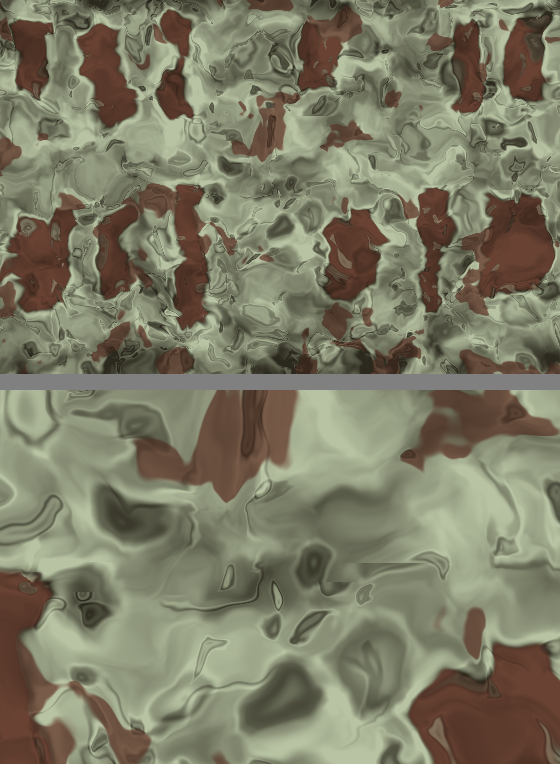
Top: the whole. Bottom: its middle third, enlarged.
Write a WebGL 1 fragment shader that draws this texture.

```glsl
precision highp float;
// Weathered plaster wall with two rows of worn red-brown blocks.
// Doubly warped noise gives the swirling stain, scattered ringed pebbles
// give the eyes, and rounded boxes in jittered cells give the blocks.
uniform vec2 u_resolution;

float hash(vec2 p) {
  return fract(sin(dot(p, vec2(127.1, 311.7))) * 43758.5453);
}

float noise(vec2 p) {
  vec2 i = floor(p), f = fract(p);
  f = f * f * f * (f * (f * 6.0 - 15.0) + 10.0);
  return mix(mix(hash(i), hash(i + vec2(1.0, 0.0)), f.x),
             mix(hash(i + vec2(0.0, 1.0)), hash(i + vec2(1.0)), f.x), f.y);
}

float fbm(vec2 p) {
  float sum = 0.0, amp = 0.54;
  for (int i = 0; i < 3; i++) {
    sum += amp * noise(p);
    p = mat2(1.6, 1.2, -1.2, 1.6) * p + 7.3;
    amp *= 0.5;
  }
  return sum / 0.945;
}

vec2 warp(vec2 p, float scale, float amount) {
  vec2 q = p * scale;
  return p + amount * (vec2(fbm(q + 3.1), fbm(q + 41.7)) - 0.5);
}

// Signed distance to one row of upright blocks, one per cell.
float blockRow(vec2 p, float y, float cell, vec2 minHalf, vec2 maxHalf) {
  float id = floor(p.x / cell);
  vec2 key = vec2(id, y * 37.0);
  vec2 size = mix(minHalf, maxHalf, vec2(hash(key), hash(key + 5.2)));
  vec2 center = vec2((id + 0.5) * cell, y);
  center += vec2(0.02, 0.05) * (vec2(hash(key + 9.4), hash(key + 2.8)) - 0.5);
  vec2 q = abs(p - center) - size + 0.015;
  float d = length(max(q, 0.0)) + min(max(q.x, q.y), 0.0) - 0.015;
  return d + 0.2 * step(0.84, hash(key + 14.6));
}

// Ringed pebbles: changes the tone and returns how far they cover the ground.
float pebbles(vec2 p, float scale, float density, inout float tone) {
  float cover = 0.0;
  vec2 g = p * scale, base = floor(g);
  for (int j = -1; j <= 1; j++) {
    for (int i = -1; i <= 1; i++) {
      vec2 id = base + vec2(float(i), float(j));
      vec2 key = id + scale;
      vec2 q = g - id - 0.5 - 0.6 * (vec2(hash(key), hash(key + 17.3)) - 0.5);
      float a = 6.283 * hash(key + 6.1);
      q = mat2(cos(a), sin(a), -sin(a), cos(a)) * q * vec2(1.0, 1.35);
      float d = length(q) / mix(0.16, 0.5, hash(key + 23.9));
      float here = step(hash(key + 31.4), density);
      float inside = here * (1.0 - smoothstep(0.75, 1.05, d));
      float core = mix(0.05, 0.95, hash(key + 12.7));
      core += 0.16 * sin(d * 6.0 + a);
      tone = mix(tone, core, 0.75 * inside);
      float rim = (d - 1.0) * 6.0, halo = (d - 1.3) * 6.0;
      tone += here * (0.12 * exp(-halo * halo) - 0.24 * exp(-rim * rim));
      cover = max(cover, inside);
    }
  }
  return cover;
}

vec3 stoneColor(float t) {
  return mix(vec3(0.17, 0.16, 0.115), vec3(0.67, 0.71, 0.59), clamp(t, 0.0, 1.1));
}

void main() {
  vec2 p = gl_FragCoord.xy / u_resolution.y;
  vec2 soft = warp(p, 9.0, 0.12);
  vec2 swirl = warp(soft, 22.0, 0.055);
  vec2 gentle = mix(p, swirl, 0.55);

  // Calm pale band between the rows, busier ground around it
  float calm = smoothstep(0.46, 0.54, p.y) * (1.0 - smoothstep(0.66, 0.75, p.y));
  float tone = 0.69 + 0.06 * calm;
  tone += 1.1 * (fbm(swirl * vec2(11.0, 16.0)) - 0.5);
  tone += 0.4 * (fbm(swirl * vec2(30.0, 42.0) + 8.0) - 0.5);

  float large = pebbles(gentle, 11.0, 0.48 - 0.32 * calm, tone);
  float small = pebbles(swirl + 0.37, 25.0, 0.32 - 0.12 * calm, tone);

  // Thin dark and light contour threads
  float thread = fbm(swirl * vec2(10.0, 13.0) + 21.0) - 0.5;
  float strength = smoothstep(0.35, 0.65, noise(soft * 13.0 + 4.0));
  tone -= 0.26 * strength * (1.0 - smoothstep(0.004, 0.03, abs(thread)));
  tone += 0.18 * strength * (1.0 - smoothstep(0.004, 0.03, abs(thread - 0.05)));

  // Dark stains along the bottom and top edges
  float border = 1.0 - smoothstep(0.03, 0.13, p.y) + smoothstep(0.95, 1.0, p.y);
  tone -= 0.5 * border * smoothstep(0.44, 0.6, fbm(soft * 9.0 + 13.0));

  // Blocks with eaten outlines, plus small loose red scraps
  float d = min(blockRow(gentle, 0.83, 0.19, vec2(0.025, 0.07), vec2(0.06, 0.115)),
                blockRow(gentle, 0.32, 0.21, vec2(0.035, 0.09), vec2(0.085, 0.18)));
  d += 0.09 * (fbm(soft * 12.0 + 60.0) - 0.5);
  float scrap = fbm(gentle * 11.0 + 77.0) + 0.06 * border - 0.05 * calm;
  float red = 1.0 - smoothstep(-0.004, 0.004, d);
  red *= 1.0 - 0.65 * max(large * step(0.5, noise(p * 9.0)), 0.6 * small);
  red = max(red, 0.8 * smoothstep(0.66, 0.69, scrap));

  // Bright mortar lip outside each block and a dark seam on its edge
  float lip = (d - 0.013) / 0.008, seam = d / 0.0045;
  tone += 0.3 * exp(-lip * lip) - 0.3 * exp(-seam * seam);

  vec3 brick = mix(vec3(0.23, 0.15, 0.11), vec3(0.41, 0.26, 0.20), clamp(tone, 0.0, 1.0));
  gl_FragColor = vec4(mix(stoneColor(tone), brick, red), 1.0);
}
```
